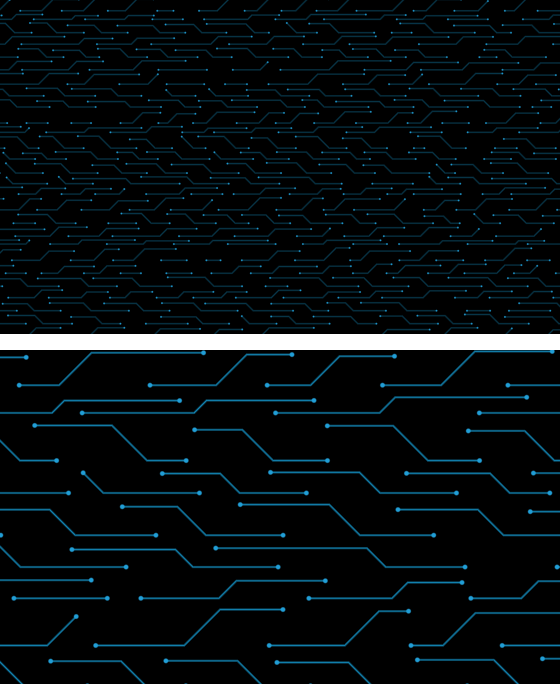
Top, the full canvas; bottom, a detail of the centre.
This pattern is drawn by a Shadertoy shader. Its source:

```glsl
// Thin blue circuit traces with 45 degree jogs and dotted ends on black.

float hash(vec2 p) {
    vec3 q = fract(vec3(p.xyx) * vec3(0.1031, 0.1030, 0.0973));
    q += dot(q, q.yzx + 33.33);
    return fract((q.x + q.y) * q.z);
}

float segmentDist(vec2 p, vec2 a, vec2 b) {
    vec2 ab = b - a;
    float t = clamp(dot(p - a, ab) / max(dot(ab, ab), 1e-9), 0.0, 1.0);
    return length(p - a - ab * t);
}

// Lower edge of a lane, unevenly spaced.
float laneBase(float lane) {
    return (lane + 0.4 * (hash(vec2(lane, 71.0)) - 0.5)) * 0.0375;
}

// Where the trace of one cell leaves its low level.
float jogStart(float cell, float lane, float cellLength) {
    return (cell + 0.5 + 0.34 * (hash(vec2(cell, lane)) - 0.5)) * cellLength;
}

// Returns the distance to the trace (x) and to its end dots (y).
vec2 traceDist(vec2 p, float cell, float lane, float cellLength) {
    float low = laneBase(lane);
    float room = laneBase(lane + 1.0) - low - 0.011;
    float rise = room * mix(0.72, 1.0, hash(vec2(cell, lane + 130.0)));
    float jog = jogStart(cell, lane, cellLength);

    // Neighbours interlock: each stays clear of the jogs beside it.
    float earliest = jogStart(cell - 1.0, lane, cellLength) + room + 0.012;
    float latest = jogStart(cell + 1.0, lane, cellLength) - 0.012;
    float headReach = mix(0.45, 1.0, hash(vec2(cell, lane + 260.0)));
    float tailPick = hash(vec2(cell, lane + 390.0));
    float tailReach = tailPick < 0.14 ? 0.0 : mix(0.4, 1.0, tailPick);

    vec2 kneeLow = vec2(jog, low);
    vec2 kneeHigh = kneeLow + rise;
    vec2 head = vec2(mix(jog, min(earliest, jog - 0.01), headReach), low);
    vec2 tail = vec2(mix(kneeHigh.x, max(latest, kneeHigh.x), tailReach), kneeHigh.y);

    // Some traces are short and straight.
    if (hash(vec2(cell, lane + 520.0)) < 0.12) {
        kneeHigh = kneeLow;
        tail = kneeLow;
    }

    float line = min(segmentDist(p, head, kneeLow),
                 min(segmentDist(p, kneeLow, kneeHigh), segmentDist(p, kneeHigh, tail)));
    return vec2(line, min(length(p - head), length(p - tail)));
}

void mainImage(out vec4 fragColor, in vec2 fragCoord) {
    vec2 uv = fragCoord / iResolution.y;
    float pixel = 1.0 / iResolution.y;
    float homeLane = floor(uv.y / 0.0375);
    vec2 nearest = vec2(1.0);

    for (int j = -1; j <= 1; j++) {
        // Every lane has its own direction, shift and rhythm.
        float lane = homeLane + float(j) + 10.0;
        float direction = hash(vec2(lane, 11.0)) < 0.5 ? -1.0 : 1.0;
        float cellLength = mix(0.125, 0.195, hash(vec2(lane, 23.0)));
        vec2 p = vec2(direction * uv.x + 4.0 + 3.0 * hash(vec2(lane, 37.0)),
                      uv.y + 0.375);
        float homeCell = floor(p.x / cellLength);
        for (int i = -1; i <= 1; i++)
            nearest = min(nearest, traceDist(p, homeCell + float(i), lane, cellLength));
    }

    // Hairline coverage, then brighter round terminals.
    float lineWidth = 0.0016;
    float soft = max(1.3 * pixel, lineWidth);
    float line = lineWidth / soft * max(0.0, 1.0 - nearest.x / soft);
    float dotRadius = 0.0023;
    float terminal = 1.0 - smoothstep(dotRadius - pixel * 0.9, dotRadius + pixel * 0.9, nearest.y);

    vec3 color = vec3(0.07, 0.51, 0.69) * line;
    color = mix(color, vec3(0.13, 0.62, 0.84), terminal);
    fragColor = vec4(color, 1.0);
}
```
